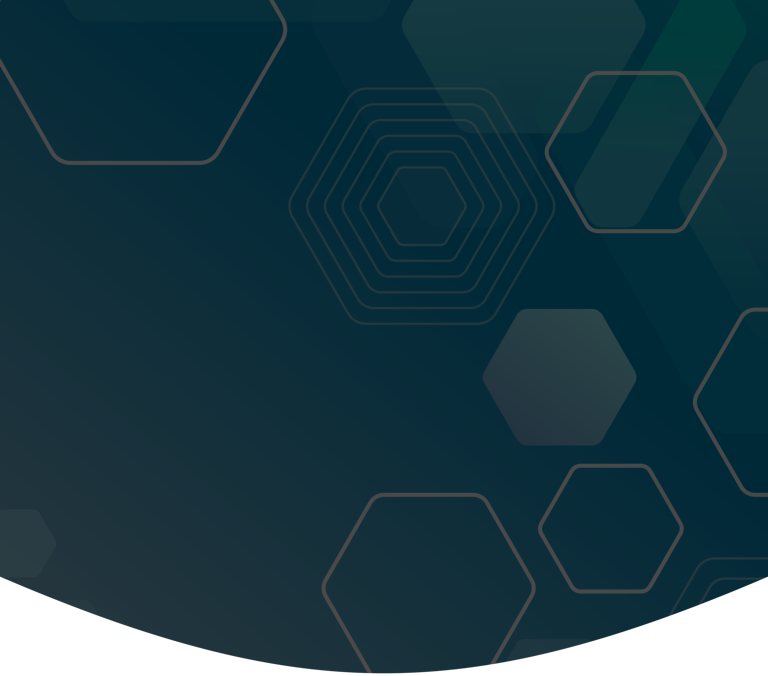
A WebGL 1 fragment shader for this background:

```glsl
precision highp float;
// Dark teal backdrop of rounded hexagons above a white curved base.
uniform vec2 u_resolution;

#define ASPECT 1.1378
#define LINE_HALF_WIDTH 0.0030
#define RING_HALF_WIDTH 0.0017
#define LINE_OPACITY 0.82
#define RING_OPACITY 0.36
#define RING_COUNT 6
#define CURVE_LOW 0.004
#define CURVE_RISE 0.143

const vec3 NAVY = vec3(0.0, 0.160, 0.220);
const vec3 SLATE = vec3(0.140, 0.208, 0.240);
const vec3 GREEN = vec3(0.0, 0.250, 0.235);
const vec3 TEAL = vec3(0.085, 0.230, 0.255);
const vec3 STEEL = vec3(0.175, 0.250, 0.275);
const vec3 BRONZE = vec3(0.340, 0.310, 0.300);

float pixel;

// Signed distance to a flat-topped hexagon with rounded corners
float hexagon(vec2 p, float apothem, float corner) {
  const vec3 k = vec3(-0.866025, 0.5, 0.577350);
  float r = apothem - corner;
  p = abs(p);
  p -= 2.0 * min(dot(k.xy, p), 0.0) * k.xy;
  p -= vec2(clamp(p.x, -k.z * r, k.z * r), r);
  return length(p) * sign(p.y) - corner;
}

// Hexagon swept along the segment from a to b
float hexBar(vec2 p, vec2 a, vec2 b, float apothem) {
  vec2 axis = b - a;
  float h = clamp(dot(p - a, axis) / dot(axis, axis), 0.0, 1.0);
  return hexagon(p - a - axis * h, apothem, apothem * 0.45);
}

float coverage(float d) {
  return smoothstep(pixel, -pixel, d);
}

void fillShape(inout vec3 color, float d, vec3 tint, float opacity) {
  color = mix(color, tint, coverage(d) * opacity);
}

void outlineHex(inout vec3 color, vec2 p, float apothem, float corner) {
  float d = abs(hexagon(p, apothem, corner)) - LINE_HALF_WIDTH;
  fillShape(color, d, BRONZE, LINE_OPACITY);
}

void nestedRings(inout vec3 color, vec2 p, float apothem, float spacing) {
  for (int i = 0; i < RING_COUNT; i++) {
    float size = apothem - spacing * float(i);
    float d = abs(hexagon(p, size, size * 0.18)) - RING_HALF_WIDTH;
    fillShape(color, d, BRONZE, RING_OPACITY);
  }
}

// Diagonal gradient: slate lower left, navy band, green upper right
vec3 backdrop(vec2 p) {
  float t = dot(p - vec2(0.400, 0.852), vec2(-0.62, -0.78));
  vec3 color = mix(NAVY, SLATE, clamp(t / 0.76, 0.0, 1.0));
  return mix(color, GREEN, 0.5 * smoothstep(0.25, 0.65, -t));
}

void main() {
  vec2 p = gl_FragCoord.xy / u_resolution * vec2(ASPECT, 1.0);
  pixel = 0.8 / u_resolution.y;
  vec3 color = backdrop(p);

  // Faint swept bars
  fillShape(color, hexBar(p, vec2(0.148, 1.030), vec2(0.526, 1.030), 0.062), TEAL, 0.30);
  fillShape(color, hexBar(p, vec2(0.689, 0.763), vec2(0.570, 0.970), 0.100), TEAL, 0.12);
  fillShape(color, hexBar(p, vec2(1.111, 0.447), vec2(0.889, 0.833), 0.089), GREEN, 0.18);
  vec3 barTint = mix(TEAL, GREEN, smoothstep(0.75, 0.97, p.y));
  fillShape(color, hexBar(p, vec2(0.911, 0.719), vec2(1.046, 0.956), 0.055), barTint, 0.75);

  // Solid hexagons
  float upperFade = mix(0.55, 0.95, smoothstep(0.80, 1.0, p.y));
  fillShape(color, hexagon(p - vec2(0.776, 0.963), 0.160, 0.028), TEAL, upperFade);
  float sideFade = mix(0.15, 0.80, smoothstep(0.48, 0.85, p.y));
  fillShape(color, hexagon(p - vec2(1.240, 0.704), 0.207, 0.035), TEAL, sideFade);
  float sheen = dot(p - vec2(0.829, 0.442), vec2(0.25, 0.35));
  fillShape(color, hexagon(p - vec2(0.829, 0.442), 0.101, 0.018), STEEL + sheen * vec3(0.5, 0.9, 0.4), 0.85);
  fillShape(color, hexagon(p - vec2(0.027, 0.196), 0.050, 0.009), STEEL, 0.70);
  fillShape(color, hexagon(p - vec2(0.107, 0.067), 0.045, 0.009), STEEL, 0.45);
  fillShape(color, hexagon(p - vec2(0.822, -0.037), 0.092, 0.016), STEEL, 0.40);

  // Concentric rings
  fillShape(color, hexagon(p - vec2(0.625, 0.695), 0.058, 0.010), SLATE, 0.18);
  nestedRings(color, p - vec2(0.625, 0.695), 0.174, 0.0233);
  nestedRings(color, p - vec2(1.142, 0.0), 0.174, 0.030);

  // Outlined hexagons
  outlineHex(color, p - vec2(0.200, 0.956), 0.197, 0.032);
  outlineHex(color, p - vec2(0.942, 0.775), 0.117, 0.020);
  outlineHex(color, p - vec2(0.635, 0.130), 0.138, 0.024);
  outlineHex(color, p - vec2(0.905, 0.218), 0.093, 0.016);
  outlineHex(color, p - vec2(1.184, 0.405), 0.137, 0.024);

  // White base under a shallow hyperbolic curve
  float x = 2.0 * p.x / ASPECT - 1.0;
  float curve = CURVE_LOW + CURVE_RISE * (sqrt(1.0 + x * x) - 1.0) / 0.4142;
  fillShape(color, p.y - curve, vec3(1.0), 1.0);

  gl_FragColor = vec4(color, 1.0);
}
```
